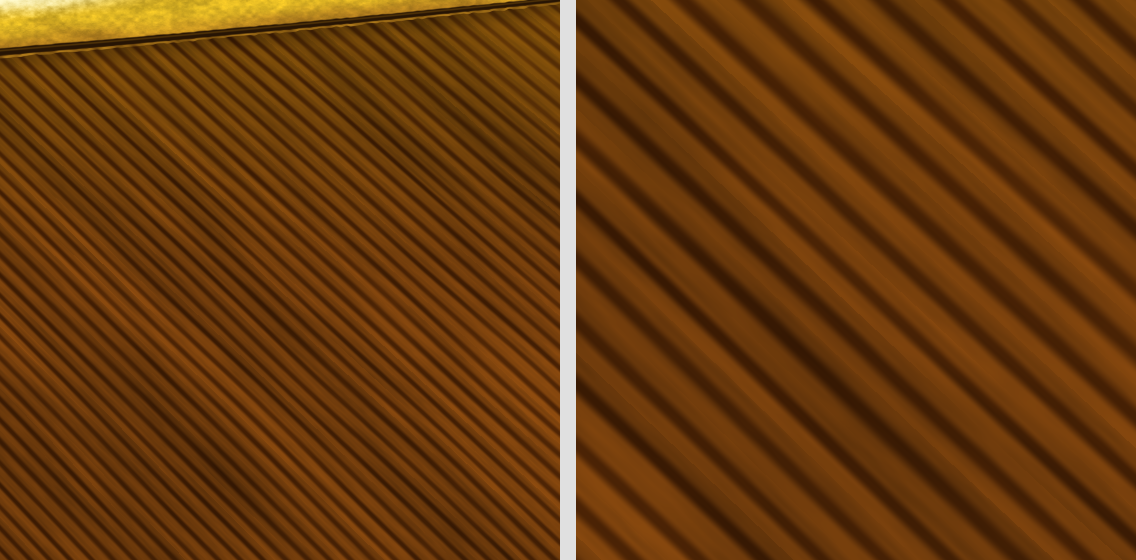
Left, the full canvas; right, a detail of the centre.
A WebGL 1 fragment shader for this texture:

```glsl
precision highp float;
// Diagonally ribbed brown wood panel below a slanted, worn gold trim.
uniform vec2 u_resolution;

const float RIBS = 25.4; // ribs per unit of the bent diagonal coordinate

float hash(vec2 p) {
  vec3 q = fract(vec3(p.xyx) * 0.1031);
  q += dot(q, q.yzx + 33.33);
  return fract((q.x + q.y) * q.z);
}

float noise(vec2 p) {
  vec2 i = floor(p);
  vec2 f = fract(p);
  f = f * f * (3.0 - 2.0 * f);
  float low = mix(hash(i), hash(i + vec2(1.0, 0.0)), f.x);
  float high = mix(hash(i + vec2(0.0, 1.0)), hash(i + vec2(1.0, 1.0)), f.x);
  return mix(low, high, f.y);
}

float fbm(vec2 p) {
  float sum = 0.0;
  float weight = 0.5;
  for (int i = 0; i < 4; i++) {
    sum += weight * noise(p);
    p = p * 2.03 + 17.3;
    weight *= 0.5;
  }
  return sum / 0.9375;
}

// Coordinate across the ribs; they turn shallower toward the upper right.
float acrossRibs(vec2 p) {
  return p.y + 1.08 * p.x - 0.07 * p.x * p.x + 0.08 * p.y * p.y;
}

vec3 woodColor(vec2 p) {
  float across = acrossRibs(p);
  float along = p.x - p.y + 3.0;
  float wobble = 0.22 * (noise(vec2(across * 9.0, along * 2.5)) - 0.5);
  float phase = across * RIBS + wobble;
  float rib = floor(phase);
  float t = fract(phase);

  // Olive at the top, redder toward the bottom
  vec3 face = mix(vec3(0.48, 0.255, 0.05), vec3(0.475, 0.295, 0.035),
                  smoothstep(0.45, 1.0, p.y));
  vec3 groove = vec3(0.235, 0.105, 0.012);

  // Uneven grooves with a soft shaded shoulder
  float depth = 0.72 + 0.28 * noise(vec2(rib * 3.7, along * 4.0));
  depth *= 1.0 - 0.3 * smoothstep(1.3, 2.0, p.x + p.y);
  float halfWidth = 0.25 + 0.07 * hash(vec2(rib, 5.0));
  float line = 1.0 - smoothstep(0.04, halfWidth, abs(t - 0.5));
  float shoulder = 1.0 - smoothstep(0.0, 0.28, abs(t - 0.82));

  // Broad bands, per-rib tone and fine grain
  float bands = fbm(vec2(across * 7.0, along * 1.6)) - 0.5;
  float tone = noise(vec2(rib * 5.3 + 0.5, along * 3.0)) - 0.5;
  float grain = noise(vec2(across * 130.0, along * 9.0)) - 0.5;
  float fleck = noise(vec2(across * 230.0, along * 45.0)) - 0.5;
  float light = 0.98 + 0.42 * bands + 0.15 * tone + 0.11 * grain + 0.05 * fleck;

  vec3 color = mix(face, groove, line * depth);
  return color * light * (1.0 - 0.1 * shoulder);
}

// height is the distance above the lower edge of the trim
vec3 goldColor(vec2 p, float height) {
  vec3 ochre = vec3(0.70, 0.49, 0.12);
  vec3 yellow = vec3(0.88, 0.72, 0.14);
  vec3 glare = vec3(1.0, 0.98, 0.80);
  float speckle = fbm(p * vec2(90.0, 140.0)) - 0.5;
  float patches = fbm(p * vec2(12.0, 30.0)) - 0.5;
  float rise = smoothstep(-0.01, 0.045, height + 0.03 * patches);
  vec3 color = mix(ochre, yellow, rise);
  float shine = smoothstep(0.045, 0.09, height + 0.02 * speckle);
  shine *= 1.0 - smoothstep(0.08, 0.32, p.x);
  color *= 1.0 + 0.35 * speckle + 0.2 * patches;
  return mix(color, glare, shine);
}

void main() {
  vec2 p = gl_FragCoord.xy / u_resolution;
  float soft = 0.0018;
  float height = p.y - (0.914 + 0.08 * p.x + 0.012 * p.x * p.x);
  float gap = mix(0.013, 0.009, p.x);
  float rough = 0.003 * (noise(vec2(p.x * 110.0, 2.0)) - 0.5);

  vec3 color = woodColor(p);
  color *= 1.0 - 0.2 * smoothstep(-0.05, -gap, height);

  // Thin, chipped gilt edge under the gap
  float gilt = 1.0 - smoothstep(0.001, 0.0035, abs(height + gap + 0.002 + rough));
  float chips = 0.35 + 0.65 * noise(vec2(p.x * 75.0, 8.0));
  color = mix(color, vec3(0.70, 0.49, 0.11), gilt * chips);

  // Dark gap, lighter along its middle
  float gapMask = smoothstep(-gap - soft, -gap + soft, height);
  float ridge = 1.0 - smoothstep(0.0, 0.003, abs(height + 0.35 * gap));
  vec3 gapColor = mix(vec3(0.15, 0.08, 0.015), vec3(0.30, 0.19, 0.03), ridge);
  color = mix(color, gapColor, gapMask);

  float trim = smoothstep(-soft, soft, height + 0.4 * rough);
  color = mix(color, goldColor(p, height), trim);
  gl_FragColor = vec4(clamp(color, 0.0, 1.0), 1.0);
}
```
